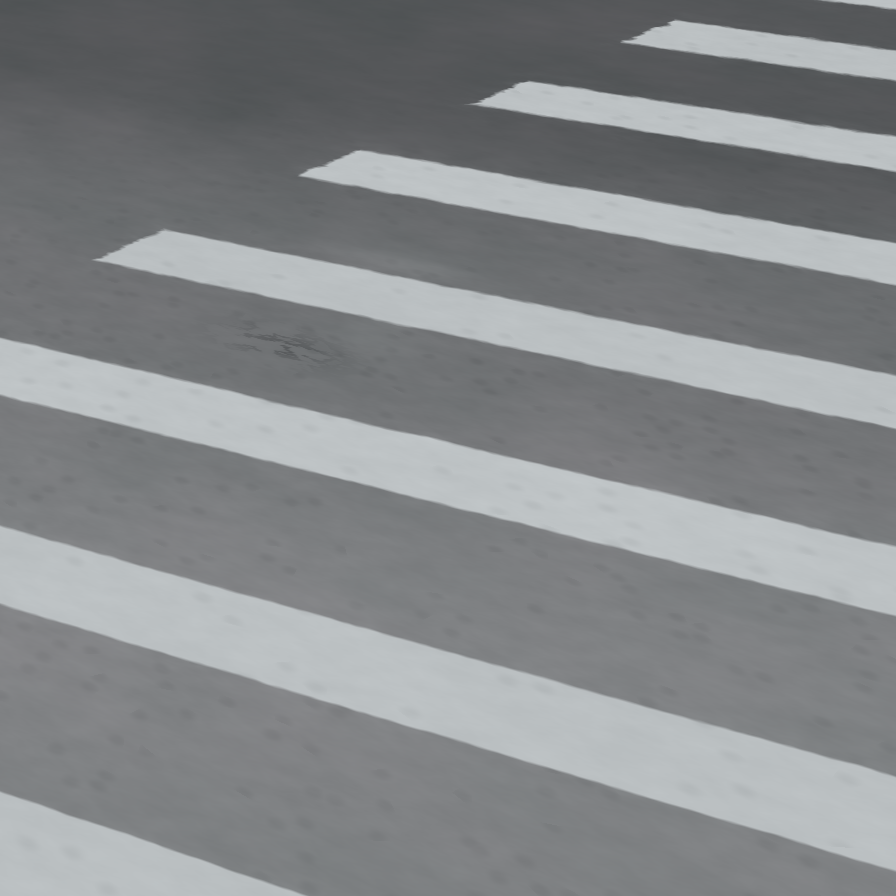
Reproduce this texture procedurally as a WebGL 1 fragment shader.

```glsl
precision highp float;
// A pedestrian crossing seen obliquely: pale painted bars receding over grey asphalt.
// A projective map turns the canvas into road space, where the bars repeat once per unit;
// layered sines streak the surface and cellular noise adds chips and flecks.

uniform vec2 u_resolution;

#define HORIZON_RATE 0.0915   // how quickly bars shrink with distance
#define BAR_DUTY 0.335        // painted fraction of each repeat
#define FAR_WIDENING 0.045    // extra paint width on distant bars
#define END_SLOPE 0.411       // slant of the line where bars end
#define END_OFFSET 0.3325
#define EDGE_BLUR 0.0020
#define EDGE_WOBBLE 0.0011
#define ASPHALT_GRAIN 0.013
#define ASPHALT_BLOTCH 0.014
#define PAINT_WEAR 0.011
#define PAINT_COLOR vec3(0.735, 0.755, 0.763)
#define COOL_TINT vec3(-0.004, 0.004, 0.012)

float hash(vec2 p) {
  return fract(sin(dot(p, vec2(127.1, 311.7))) * 43758.5);
}

// Layered, warped sines, roughly -1 to 1
float ripples(vec2 p) {
  float sum = 0.0;
  float amp = 0.5;
  for (int i = 0; i < 5; i++) {
    p = mat2(0.8, 0.6, -0.6, 0.8) * p * 1.7 + 2.3;
    sum += amp * sin(p.x + 1.4 * sin(p.y * 0.8)) * cos(p.y + sin(p.x * 0.6));
    amp *= 0.72;
  }
  return sum;
}

// Cellular noise: distance to the nearest point, and that cell's random value
vec2 cells(vec2 p) {
  vec2 base = floor(p);
  vec2 nearest = vec2(9.0, 0.0);
  for (int j = -1; j <= 1; j++) {
    for (int i = -1; i <= 1; i++) {
      vec2 id = base + vec2(float(i), float(j));
      vec2 point = id + vec2(hash(id), hash(id + 19.7));
      float d = length(p - point);
      if (d < nearest.x) nearest = vec2(d, hash(id + 53.1));
    }
  }
  return nearest;
}

// Soft oval stain leaning along the bars
float smudge(vec2 p, vec2 centre, vec2 radius) {
  vec2 d = p - centre;
  d.y -= 0.2 * d.x;
  d /= radius;
  return exp(-dot(d, d));
}

vec3 asphalt(vec2 p, vec2 road, float grain, float blotch) {
  // Dark far road brightening towards the viewer
  float depth = p.y - 0.12 * (p.x - 0.4) + 0.015 * blotch;
  float shade = 0.335 + 0.095 * smoothstep(0.09, 0.29, depth)
              + 0.075 * smoothstep(0.28, 0.72, depth);
  float nearness = smoothstep(0.0, 0.45, p.y);
  shade += ASPHALT_GRAIN * grain * mix(0.35, 1.0, nearness);
  shade += ASPHALT_BLOTCH * blotch;

  // Flecks and scuffs
  vec2 fleck = cells(road * vec2(38.0, 17.0));
  shade -= 0.022 * nearness * step(0.82, fleck.y) * smoothstep(0.5, 0.1, fleck.x);
  float strokes = smoothstep(0.35, 0.05, abs(grain + 0.2));
  shade -= 0.085 * strokes * smudge(p, vec2(0.315, 0.386), vec2(0.055, 0.016));
  shade += 0.055 * smudge(p, vec2(0.45, 0.296), vec2(0.075, 0.013));
  shade += 0.035 * smudge(p, vec2(0.42, 0.378), vec2(0.06, 0.022));
  return vec3(shade) + COOL_TINT + vec3(0.004, -0.002, 0.0) * blotch;
}

vec3 paint(vec2 road, float bar, float grain, float blotch) {
  float wear = PAINT_WEAR * (grain + 0.7 * blotch);
  vec2 chip = cells(road * vec2(26.0, 13.0) + 7.0);
  wear -= 0.028 * step(0.84, chip.y) * smoothstep(0.42, 0.05, chip.x);
  return PAINT_COLOR + wear + 0.018 * (hash(vec2(bar, 4.0)) - 0.5);
}

void main() {
  vec2 uv = gl_FragCoord.xy / u_resolution;
  vec2 p = vec2(uv.x, 1.0 - uv.y);   // y grows towards the viewer

  // Canvas to road: x runs along the bars, y counts them
  float scale = HORIZON_RATE * p.y + 0.0032 * p.x + 0.0796;
  float across = (p.y - 0.1354 * p.x + 0.0794) / scale;
  vec2 road = vec2(0.13 * (p.x - 0.5) / scale, across);
  float grain = ripples(road * vec2(21.0, 17.0));
  float blotch = ripples(road * vec2(3.1, 1.6) + 5.0);

  // Repeating bars, with edge distances in canvas units
  float bar = floor(across + 0.3);
  float offset = across - bar;
  float duty = BAR_DUTY + FAR_WIDENING * exp2(-1.4 * bar);
  float toCanvas = scale / (1.0 - HORIZON_RATE * across);
  float side = (0.5 * duty - abs(offset - 0.5 * duty)) * toCanvas;
  float end = (p.y + END_SLOPE * p.x - END_OFFSET) / length(vec2(1.0, END_SLOPE));
  float inside = min(side, end + 0.0015 * grain) + EDGE_WOBBLE * grain;

  float blur = max(EDGE_BLUR, 0.75 / min(u_resolution.x, u_resolution.y));
  float coverage = smoothstep(-blur, blur, inside);

  // Thin paint dust around the edges
  float dust = 0.07 * exp(-max(-inside, 0.0) * 160.0) * (0.6 + 0.4 * grain);
  vec3 ground = asphalt(p, road, grain, blotch);
  vec3 color = mix(ground, paint(road, bar, grain, blotch), max(coverage, dust));
  gl_FragColor = vec4(color, 1.0);
}
```
